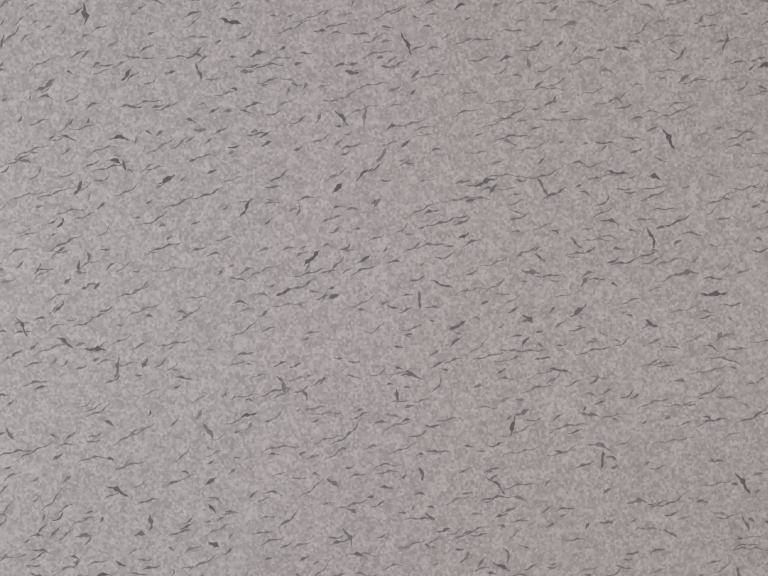
Reproduce this texture procedurally as a WebGL 1 fragment shader.

```glsl
precision highp float;
// Warm grey speckled sheet strewn with dark, slanted, grass-like flecks.

uniform vec2 u_resolution;

#define BASE_COLOR vec3(0.638, 0.608, 0.606)
#define FLECK_COLOR vec3(0.345, 0.338, 0.345)
#define FINE_GRAIN 0.105
#define COARSE_GRAIN 0.045
#define SLANT 0.47
#define SLANT_FALL 0.25
#define SOFTNESS 0.0017

vec2 hash2(vec2 p) {
  vec3 q = fract(vec3(p.xyx) * vec3(0.1031, 0.1030, 0.0973));
  q += dot(q, q.yzx + 33.33);
  return fract((q.xx + q.yz) * q.zy);
}

// Cellular noise: random cell tones blended smoothly, centred on zero
float cellTone(vec2 p) {
  vec2 cell = floor(p);
  float tone = 0.0;
  float total = 0.0;
  for (int j = -1; j <= 1; j++) {
    for (int i = -1; i <= 1; i++) {
      vec2 id = cell + vec2(float(i), float(j));
      vec2 away = id + hash2(id) - p;
      float weight = exp(-7.0 * dot(away, away));
      tone += weight * hash2(id + 71.0).x;
      total += weight;
    }
  }
  return tone / total - 0.5;
}

// Slow layered sines, used to crowd the flecks here and there
float crowding(vec2 p) {
  return sin(p.x * 9.0 + 3.0 * sin(p.y * 6.0))
       * sin(p.y * 13.0 - p.x * 5.0 + 1.7 * sin(p.x * 11.0));
}

// Coverage of one bent, ragged, tapered stroke centred on the origin
float fleck(vec2 p, float angle, float halfLength, float halfWidth, float seed) {
  float c = cos(angle);
  float s = sin(angle);
  vec2 q = vec2(c * p.x + s * p.y, c * p.y - s * p.x);
  float along = q.x / halfLength;
  float phase = seed * 40.0;
  float bend = halfLength * (seed - 0.5) * 0.45 * (along * along - 0.4);
  bend += 0.0012 * sin(q.x * 230.0 + phase);
  float taper = 1.0 - along * along;
  taper = min(taper, 3.0 * taper);
  float ragged = 0.85 + 0.3 * sin(q.x * 310.0 + phase)
               + 0.2 * sin(q.x * 570.0 - phase);
  float edge = abs(q.y - bend) - halfWidth * taper * ragged;
  float blur = max(SOFTNESS, 0.7 / u_resolution.y);
  return 1.0 - smoothstep(-blur, blur, edge);
}

// One scattered layer; ranges hold the smallest and largest half size
float fleckLayer(vec2 p, float cellSize, float share, vec2 lengths,
                 vec2 widths, float spread, float salt) {
  vec2 cell = floor(p / cellSize);
  float cover = 0.0;
  for (int j = -1; j <= 1; j++) {
    for (int i = -1; i <= 1; i++) {
      vec2 id = cell + vec2(float(i), float(j)) + salt;
      vec2 center = (id - salt + hash2(id)) * cellSize;
      vec2 size = hash2(id + 17.3);
      vec2 turn = hash2(id + 41.9);
      vec2 kind = hash2(id + 83.1);
      float lean = turn.x + turn.y - 1.0;
      float angle = SLANT - SLANT_FALL * center.x + spread * lean;
      float present = step(kind.x, share + 0.2 * crowding(center));
      float strength = mix(0.6, 1.0, kind.y);
      float shape = fleck(p - center, angle,
                          mix(lengths.x, lengths.y, size.x * size.x),
                          mix(widths.x, widths.y, size.y), turn.x);
      cover = max(cover, present * strength * shape);
    }
  }
  return cover;
}

void main() {
  vec2 p = gl_FragCoord.xy / u_resolution.y;

  // Uneven light: cool and pale at the left, warmer and dimmer at the right
  float light = 0.024 - 0.036 * p.x + 0.008 * sin(p.y * 4.5 - 0.6);
  vec3 color = BASE_COLOR + light + vec3(-0.004, 0.0, 0.007) * (0.7 - p.x);

  // Paper-like grain
  color += FINE_GRAIN * cellTone(p * 235.0) + COARSE_GRAIN * cellTone(p * 85.0);

  // Long hairs, short chips, then stubby dark twigs in stray directions
  float hairs = fleckLayer(p, 0.048, 0.66, vec2(0.014, 0.036),
                           vec2(0.0011, 0.0021), 0.45, 100.0);
  float chips = fleckLayer(p + 0.013, 0.036, 0.52, vec2(0.006, 0.016),
                           vec2(0.0015, 0.0027), 0.9, 300.0);
  float twigs = fleckLayer(p + 0.027, 0.058, 0.33, vec2(0.010, 0.024),
                           vec2(0.0021, 0.0042), 2.2, 500.0);
  float cover = max(0.8 * hairs, max(0.85 * chips, twigs));
  color = mix(color, FLECK_COLOR, 0.92 * cover);

  gl_FragColor = vec4(color, 1.0);
}
```
